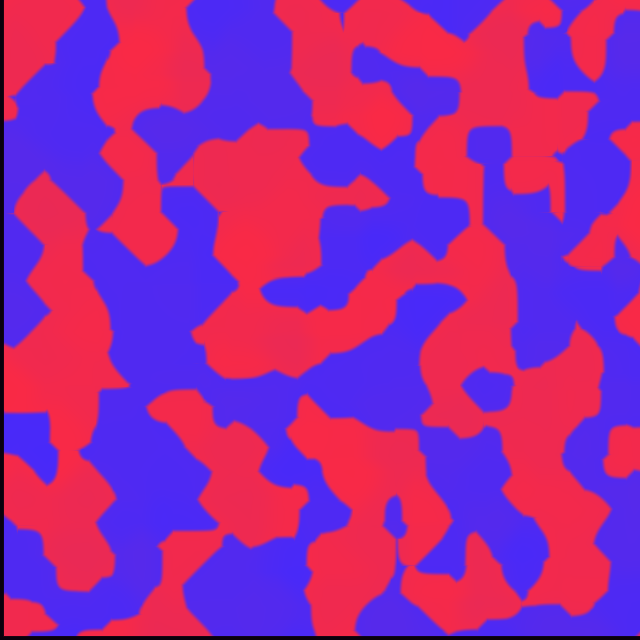
Reproduce this pattern procedurally as a Shadertoy shader.

```glsl
const vec3 RED = vec3(0.98, 0.16, 0.27);
const vec3 BLUE = vec3(0.28, 0.16, 0.98);
const vec3 BORDER = vec3(0.04, 0.0, 0.05);

const float CELLS = 12.5;          // seeds across the canvas height
const float FALLOFF = 4.2;         // decay of a seed's influence, per cell
const float EDGE_WIDTH = 0.0042;   // softness of the colour boundary
const float TINT_AMOUNT = 0.09;    // how far one colour leaks into the other
const float BORDER_WIDTH = 0.006;  // dark strip at the left and bottom
const float SEED_OFFSET = 37.0;    // picks another arrangement

vec3 hash32(vec2 p) {
    vec3 q = fract(p.xyx * vec3(0.1031, 0.1030, 0.0973));
    q += dot(q, q.yxz + 33.33);
    return fract((q.xxy + q.yzz) * q.zyx);
}

// Each horizontal pair of cells holds one seed of either sign, in random order.
float seedSign(vec2 cell) {
    vec2 pairId = vec2(floor(cell.x * 0.5), cell.y);
    float order = step(0.5, hash32(pairId + 211.0).x);
    return mod(cell.x + order, 2.0) < 0.5 ? 1.0 : -1.0;
}

// Sums signed seeds with diamond-shaped falloff.
// Returns the approximate distance to the sign change (x) and a smooth tint (y).
vec2 seedField(vec2 p) {
    vec2 home = floor(p);
    vec2 gradient = vec2(0.0);
    float total = 0.0, weightSum = 0.0, tint = 0.0;
    for (int y = -2; y <= 2; y++) {
        for (int x = -2; x <= 2; x++) {
            vec2 cell = home + vec2(x, y);
            vec3 rnd = hash32(cell);
            vec2 delta = p - cell - rnd.xy;
            float weight = exp(-FALLOFF * (abs(delta.x) + abs(delta.y)));
            float signedWeight = seedSign(cell) * weight;
            total += signedWeight;
            gradient -= FALLOFF * signedWeight * sign(delta);
            weightSum += weight;
            tint += rnd.z * weight;
        }
    }
    return vec2(total / (length(gradient) + 1e-5), tint / weightSum);
}

void mainImage(out vec4 fragColor, in vec2 fragCoord) {
    vec2 uv = fragCoord / iResolution.y;
    float pixel = 1.0 / iResolution.y;

    // Two-colour patches with a soft boundary
    vec2 field = seedField(uv * CELLS + SEED_OFFSET);
    float edge = max(EDGE_WIDTH, pixel);
    float blueShare = smoothstep(-edge, edge, field.x / CELLS);
    float tint = TINT_AMOUNT * field.y;
    vec3 color = mix(RED, BLUE, mix(tint, 1.0 - tint, blueShare));

    // Dark strip along the left and bottom sides
    float inset = min(uv.x, uv.y) - BORDER_WIDTH;
    color = mix(BORDER, color, smoothstep(-0.5 * pixel, 0.5 * pixel, inset));

    fragColor = vec4(color, 1.0);
}
```
